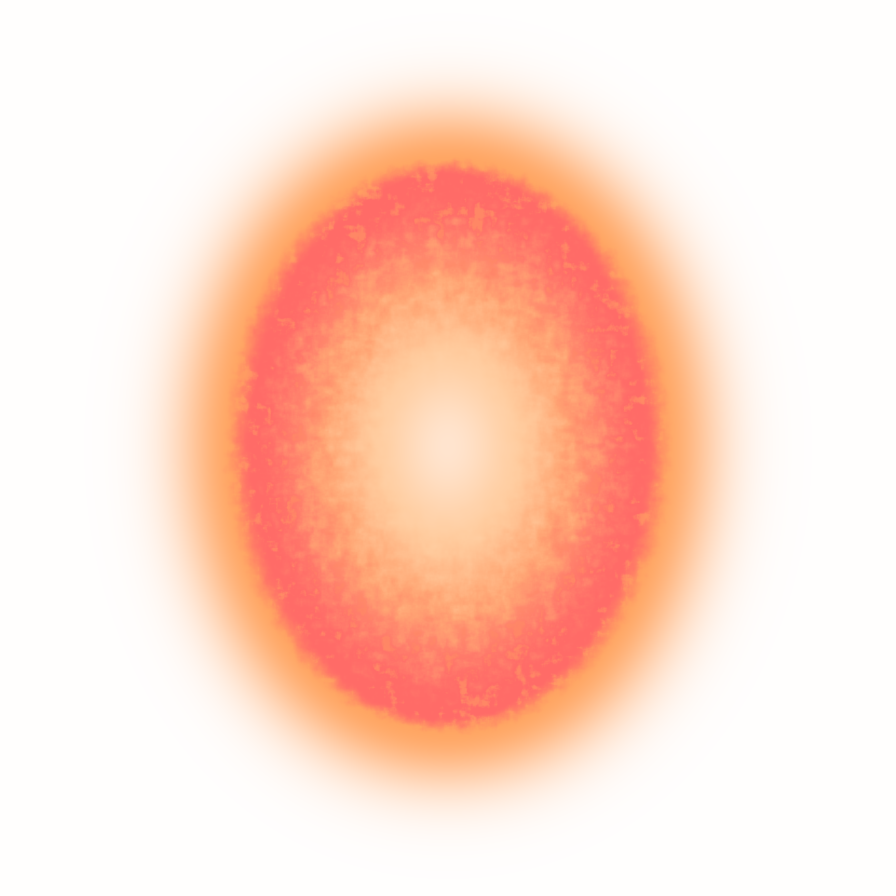
This background is drawn by a Shadertoy shader. Its source:

```glsl
// A soft coral oval with a pale, luminous heart and an orange halo on white.
// An ellipse distance drives the rim and halo; the radial colour ramp inside
// is disturbed by fractal value noise to give a fine woven grain.

float hash(vec2 cell) {
    vec3 p = fract(vec3(cell.xyx) * 0.1031);
    p += dot(p, p.yzx + 33.33);
    return fract((p.x + p.y) * p.z);
}

float valueNoise(vec2 p) {
    vec2 cell = floor(p);
    vec2 f = fract(p);
    f = f * f * (3.0 - 2.0 * f);
    return mix(mix(hash(cell), hash(cell + vec2(1, 0)), f.x),
               mix(hash(cell + vec2(0, 1)), hash(cell + vec2(1, 1)), f.x), f.y);
}

float fbm(vec2 p) {
    float sum = 0.0;
    float amplitude = 0.5;
    for (int i = 0; i < 4; i++) {
        sum += amplitude * valueNoise(p);
        p = p * 2.03 + 17.7;
        amplitude *= 0.5;
    }
    return sum / 0.9375;
}

// Approximate signed distance to an axis-aligned ellipse
float ellipseDistance(vec2 p, vec2 radii) {
    float k = length(p / radii);
    return k * (k - 1.0) / max(length(p / (radii * radii)), 1e-4);
}

// Cream heart through peach and orange to the coral rim
vec3 bodyColor(float r) {
    vec3 color = mix(vec3(1.0, 0.895, 0.81), vec3(1.0, 0.80, 0.62), smoothstep(0.0, 0.38, r));
    color = mix(color, vec3(1.0, 0.65, 0.45), smoothstep(0.30, 0.62, r));
    return mix(color, vec3(1.0, 0.42, 0.405), smoothstep(0.52, 0.90, r));
}

void mainImage(out vec4 fragColor, in vec2 fragCoord) {
    vec2 p = (fragCoord - 0.5 * iResolution.xy) / min(iResolution.x, iResolution.y);
    p.y -= 0.002;
    vec2 radii = vec2(0.235, 0.312);
    float r = length(p / radii);
    float d = ellipseDistance(p, radii);

    // Grain, stretched along both axes
    float grain = 0.5 * (fbm(p * vec2(60, 115) + 40.0) + fbm(p * vec2(115, 60) + 90.0)) - 0.5;

    // Halo
    float falloff = max(d, 0.0) / 0.07;
    vec3 halo = mix(vec3(1.0, 0.995, 0.993), vec3(1.0, 0.645, 0.38), exp(-falloff * falloff));

    // Body with orange flecks in the coral band
    float band = smoothstep(0.15, 0.75, r);
    vec3 body = bodyColor(r + grain * 0.40 * band);
    float fleck = smoothstep(0.04, 0.22, grain) * smoothstep(0.5, 0.8, r);
    body = mix(body, vec3(1.0, 0.60, 0.39), 0.6 * fleck);

    // Rim, softer at the sides than at the top and bottom
    float softness = mix(0.010, 0.017, smoothstep(0.0, 0.235, abs(p.x)));
    float inside = 1.0 - smoothstep(-softness, softness, d + grain * 0.02);
    fragColor = vec4(mix(halo, body, inside), 1.0);
}
```
